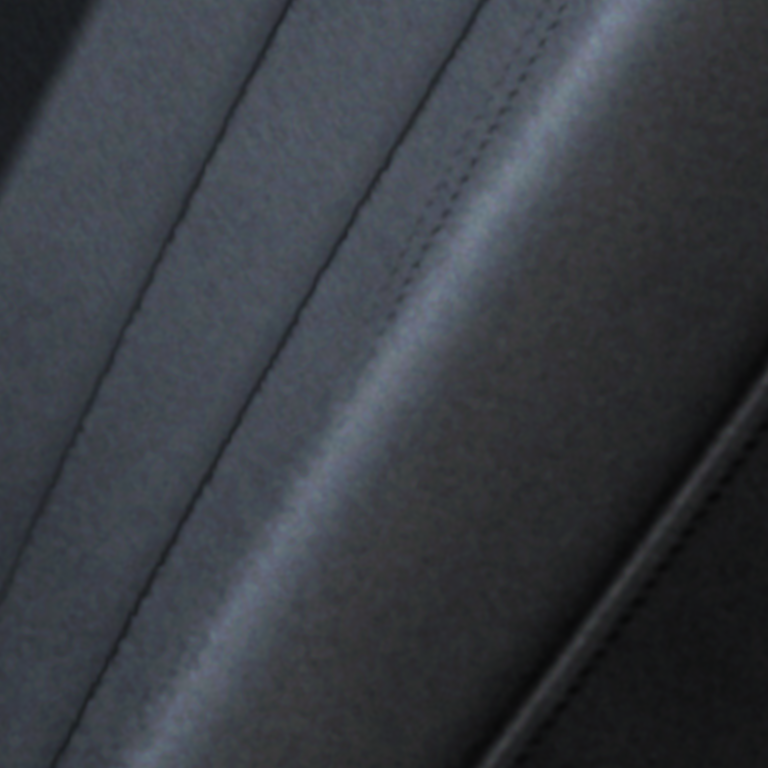
Write a WebGL 1 fragment shader that draws this texture.

```glsl
precision highp float;
// Dark grained leather: slanted pleats, a soft lit ridge and a corded seam.
uniform vec2 u_resolution;

#define GRAIN_SCALE 88.0
#define GRAIN_DEPTH 0.125
#define RIDGE_GLOW 0.165
#define CREASE_WIDTH 0.0060
#define CREASE_DEPTH 0.36
#define STITCH_COUNT 45.0
#define CORD_TWISTS 44.0
#define COOL_TINT vec3(0.92, 1.00, 1.12)
#define WARM_TINT vec3(0.98, 1.00, 1.05)

vec2 hash2(vec2 cell) {
  vec2 q = vec2(dot(cell, vec2(127.1, 311.7)), dot(cell, vec2(269.5, 183.3)));
  return fract(sin(q) * 43758.55);
}

// Soft cellular noise: rounded pebbles of random height, centred near zero.
float pebbles(vec2 p) {
  vec2 base = floor(p), f = fract(p);
  float total = 0.0;
  for (int j = -1; j <= 1; j++) {
    for (int i = -1; i <= 1; i++) {
      vec2 o = vec2(float(i), float(j));
      vec2 h = hash2(base + o);
      vec2 r = o + 0.15 + 0.7 * h - f;
      float height = fract(h.x * 7.3 + h.y * 13.7) - 0.5;
      total += height * smoothstep(1.0, 0.0, length(r));
    }
  }
  return total;
}

float bell(float x, float width) {
  return exp(-x * x / (width * width));
}

// Signed horizontal offset from a slanted curve x = c.x + c.y*y + c.z*y*y.
float offsetFrom(vec2 p, vec3 c) {
  return p.x - (c.x + p.y * (c.y + p.y * c.z));
}

// Thin cut, a soft shadow on its left and a faint lip on its right.
float crease(float d, float strength) {
  float cut = CREASE_DEPTH * bell(d, CREASE_WIDTH);
  float shade = 0.15 * bell(d + 0.010, 0.022);
  return 1.0 - strength * (cut + shade) + 0.05 * bell(d - 0.018, 0.012);
}

// A row of small needle holes along a curve.
float stitches(float d, float y, float phase) {
  float along = fract(y * STITCH_COUNT + phase) - 0.5;
  return bell(d, 0.006) * bell(along, 0.30);
}

void main() {
  vec2 p = gl_FragCoord.xy / u_resolution;

  // Grain: round pebbles, and wrinkles running down across the pleats
  vec2 warp = 0.002 * sin(p.yx * 61.0 + 2.0 * sin(p * 37.0));
  vec2 slant = vec2(dot(p, vec2(0.86, 0.5)), dot(p, vec2(0.5, -0.86))) + warp;
  float coarse = pebbles(slant * GRAIN_SCALE);
  float fine = pebbles((slant - 2.0 * warp) * GRAIN_SCALE * 1.8 + 31.0);
  float wrinkle = pebbles(slant * GRAIN_SCALE * vec2(1.5, 0.55) + 57.0);
  vec2 lump = vec2(coarse, wrinkle) * 0.0035;

  // Offsets from each feature line, roughened by the grain
  vec2 q = p + vec2(lump.x + lump.y, 0.0);
  float edge = offsetFrom(p, vec3(-0.38, 0.51, 0.0));
  float pleatA = offsetFrom(q, vec3(-0.095, 0.42, 0.053));
  float pleatB = offsetFrom(q, vec3(0.069, 0.51, 0.052));
  float ridge = offsetFrom(p + 2.0 * lump, vec3(0.188, 0.60, 0.03));
  float holes = offsetFrom(q, vec3(0.23, 0.42, 0.09));
  float cord = offsetFrom(p, vec3(0.632, 0.74, -0.03));

  // Pleated panel on the left
  float mottle = sin(p.x * 17.0 + 2.0 * sin(p.y * 9.0))
               * sin(p.y * 13.0 - p.x * 7.0);
  float pleated = 0.250 + 0.055 * smoothstep(0.1, 0.9, p.y) + 0.008 * mottle;
  pleated += 0.02 * smoothstep(-0.02, 0.12, pleatA);
  pleated -= 0.03 * smoothstep(0.25, 0.0, p.x) * smoothstep(0.9, 0.3, p.y);
  pleated *= crease(pleatA, mix(0.45, 1.05, p.y)) * crease(pleatB, 1.0);
  pleated = mix(0.115, pleated, smoothstep(-0.025, 0.018, edge));
  float holeFade = smoothstep(0.45, 0.65, p.y);
  float punched = stitches(holes, p.y, 0.0)
                + 0.5 * stitches(holes + 0.027, p.y, 0.4);
  pleated *= 1.0 - 0.30 * holeFade * punched;

  // Smooth panel falling into shade on the right
  float smoothSide = mix(0.255, 0.185, smoothstep(0.02, 0.28, ridge));
  smoothSide -= 0.035 * smoothstep(0.2, 0.42, ridge) + 0.005 * mottle;
  smoothSide *= 1.0 - 0.5 * smoothstep(-0.12, -0.015, cord);

  float side = smoothstep(-0.025, 0.035, ridge);
  float light = mix(pleated, smoothSide, side);
  vec3 tint = mix(COOL_TINT, WARM_TINT, smoothstep(0.02, 0.15, ridge));

  // Ridge highlight: crisp left flank, long right flank
  float flank = ridge < 0.0 ? 0.032 : 0.056;
  light += RIDGE_GLOW * mix(0.75, 1.1, p.y) * bell(ridge, flank);

  // Corded seam: one narrow lit line, then a notched shadow
  float beyond = smoothstep(-0.012, 0.022, cord);
  light = mix(light, 0.088 + 0.008 * mottle, beyond);
  float twist = 0.5 + 0.5 * sin(6.2832 * (p.y * CORD_TWISTS + cord * 6.0));
  light *= 1.0 - 0.40 * bell(cord + 0.024, 0.014);
  light += (0.135 + 0.015 * twist) * bell(cord, 0.0115);
  light += 0.035 * bell(cord - 0.022, 0.011);
  light *= 1.0 - 0.55 * bell(cord - 0.040, 0.010) * (1.0 - 0.7 * twist);

  // Grain relief follows the light
  float stretch = (1.0 - side) * smoothstep(0.15, 0.7, p.y);
  float grain = mix(coarse, wrinkle, 0.65 * stretch) + 0.6 * fine;
  light += GRAIN_DEPTH * grain * (0.10 + 0.85 * light);

  // Faint colour variation
  vec3 hue = 0.03 * sin(vec3(0.0, 2.1, 4.2) + 9.0 * coarse + 5.0 * mottle);
  gl_FragColor = vec4(clamp(light * (tint + hue), 0.0, 1.0), 1.0);
}
```
